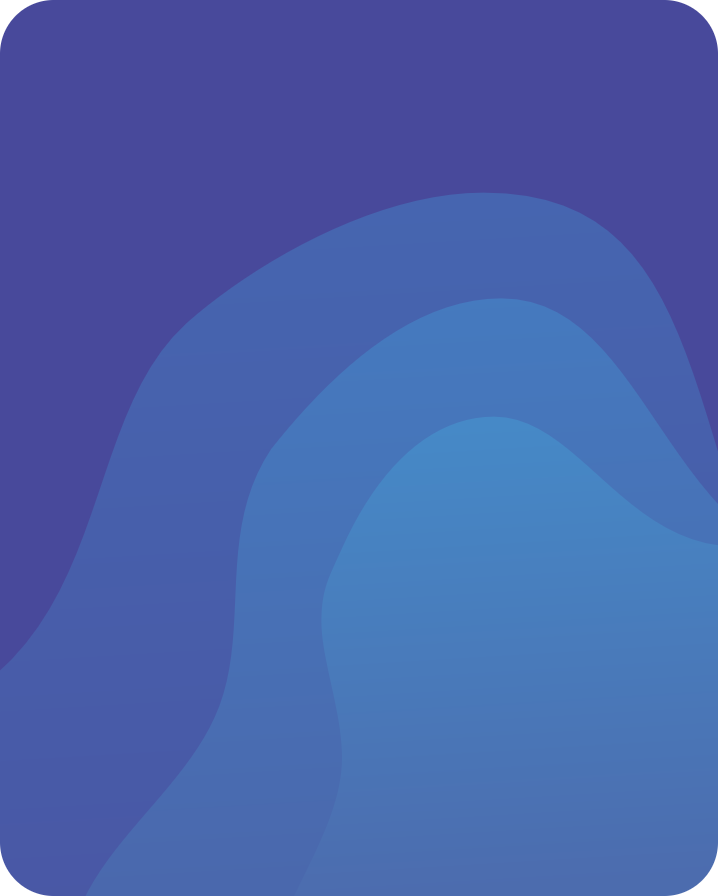
Reproduce this background procedurally as a Shadertoy shader.

```glsl
// Three nested translucent-looking blue waves on an indigo card with round corners.
// Each wave's edge is a chain of cubic Bezier curves; an upward ray counts the
// crossings for inside/outside, and the nearest distance smooths the edge.

#define ASPECT 0.802
#define CORNER_RADIUS 0.060
#define CURVE_STEPS 20
#define SLANT 0.06
#define INDIGO vec3(0.282, 0.287, 0.608)
#define OUTER_TOP vec3(0.274, 0.398, 0.690)
#define OUTER_BASE vec3(0.286, 0.342, 0.647)
#define MIDDLE_TOP vec3(0.270, 0.478, 0.748)
#define MIDDLE_BASE vec3(0.292, 0.405, 0.675)
#define INNER_TOP vec3(0.273, 0.540, 0.782)
#define INNER_BASE vec3(0.298, 0.422, 0.682)

vec2 bezierPoint(vec2 a, vec2 b, vec2 c, vec2 d, float t) {
    vec2 ab = mix(a, b, t), bc = mix(b, c, t), cd = mix(c, d, t);
    return mix(mix(ab, bc, t), mix(bc, cd, t), t);
}

// edge.x: nearest distance so far, edge.y: +1 inside, -1 outside
void addCurve(inout vec2 edge, vec2 p, vec2 a, vec2 b, vec2 c, vec2 d) {
    vec2 from = a;
    for (int i = 1; i <= CURVE_STEPS; i++) {
        vec2 to = i == CURVE_STEPS ? d : bezierPoint(a, b, c, d, float(i) / float(CURVE_STEPS));
        vec2 along = to - from, rel = p - from;
        float h = clamp(dot(rel, along) / dot(along, along), 0.0, 1.0);
        edge.x = min(edge.x, length(rel - along * h));
        if ((from.x > p.x) != (to.x > p.x) && rel.y < along.y * rel.x / along.x) edge.y = -edge.y;
        from = to;
    }
}

float outerWave(vec2 p) {
    vec2 edge = vec2(9.0, -1.0);
    vec2 shoulder = vec2(0.208, 0.639), crest = vec2(0.540, 0.785);
    addCurve(edge, p, vec2(-0.005, 0.247), vec2(0.120, 0.355), vec2(0.104, 0.544), shoulder);
    addCurve(edge, p, shoulder, vec2(0.280, 0.703), vec2(0.417, 0.785), crest);
    addCurve(edge, p, crest, vec2(0.714, 0.785), vec2(0.753, 0.659), vec2(0.805, 0.486));
    return edge.x * edge.y;
}

float middleWave(vec2 p) {
    vec2 edge = vec2(9.0, -1.0);
    vec2 foot = vec2(0.245, 0.212), shoulder = vec2(0.303, 0.499), crest = vec2(0.560, 0.667);
    addCurve(edge, p, vec2(0.093, -0.005), vec2(0.130, 0.073), vec2(0.214, 0.130), foot);
    addCurve(edge, p, foot, vec2(0.279, 0.303), vec2(0.242, 0.408), shoulder);
    addCurve(edge, p, shoulder, vec2(0.365, 0.577), vec2(0.456, 0.667), crest);
    addCurve(edge, p, crest, vec2(0.677, 0.667), vec2(0.719, 0.525), vec2(0.807, 0.432));
    return edge.x * edge.y;
}

float innerWave(vec2 p) {
    vec2 edge = vec2(9.0, -1.0);
    vec2 foot = vec2(0.382, 0.154), waist = vec2(0.359, 0.306);
    vec2 shoulder = vec2(0.382, 0.388), crest = vec2(0.552, 0.535);
    addCurve(edge, p, vec2(0.326, -0.005), vec2(0.352, 0.049), vec2(0.382, 0.102), foot);
    addCurve(edge, p, foot, vec2(0.382, 0.206), vec2(0.359, 0.264), waist);
    addCurve(edge, p, waist, vec2(0.359, 0.342), vec2(0.367, 0.355), shoulder);
    addCurve(edge, p, shoulder, vec2(0.423, 0.479), vec2(0.482, 0.535), crest);
    addCurve(edge, p, crest, vec2(0.641, 0.535), vec2(0.693, 0.404), vec2(0.805, 0.391));
    return edge.x * edge.y;
}

float cardDistance(vec2 p) {
    vec2 halfSize = 0.5 * vec2(ASPECT, 1.0);
    vec2 q = abs(p - halfSize) - halfSize + CORNER_RADIUS;
    return CORNER_RADIUS - length(max(q, 0.0)) - min(max(q.x, q.y), 0.0);
}

// Coverage of a shape from its signed distance (positive inside)
float cover(float dist, float pixel) {
    return clamp(0.5 + dist / pixel, 0.0, 1.0);
}

vec3 fade(vec3 base, vec3 top, float height, float crest) {
    return mix(base, top, clamp(height / crest, 0.0, 1.0));
}

void mainImage(out vec4 fragColor, in vec2 fragCoord) {
    vec2 p = fragCoord / iResolution.xy * vec2(ASPECT, 1.0);
    float pixel = 1.0 / iResolution.y;
    float height = p.y - SLANT * (p.x - 0.5);

    // Waves, from back to front
    vec3 color = INDIGO;
    color = mix(color, fade(OUTER_BASE, OUTER_TOP, height, 0.785), cover(outerWave(p), pixel));
    color = mix(color, fade(MIDDLE_BASE, MIDDLE_TOP, height, 0.667), cover(middleWave(p), pixel));
    color = mix(color, fade(INNER_BASE, INNER_TOP, height, 0.535), cover(innerWave(p), pixel));

    // White outside the rounded card
    color = mix(vec3(1.0), color, cover(cardDistance(p), pixel));
    fragColor = vec4(color, 1.0);
}
```
